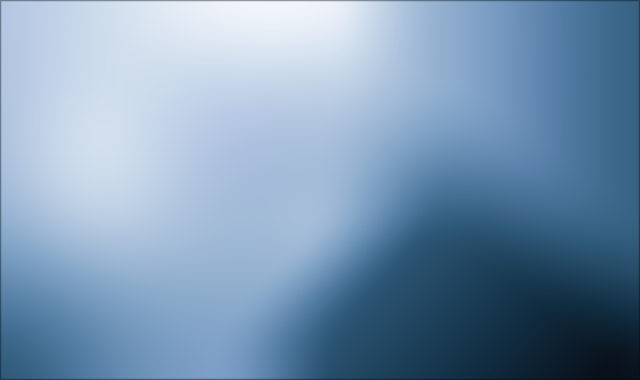
Write a WebGL 1 fragment shader that draws this background.

```glsl
precision highp float;
// Soft out-of-focus blue backdrop: pale glows at upper left, a dark mound at
// lower right. A single tone field is built from gaussian glows and soft
// edges, then coloured through a blue ramp and closed by a faint hairline.

uniform vec2 u_resolution;

// Layout is in units of canvas height, origin at the lower left.
const float ASPECT = 1.684;
const float FRAME_WIDTH = 0.0033;
const float FRAME_STRENGTH = 0.4;

// Tones
const float SKY_LIGHT = 0.72;
const float SKY_DEEP = 0.37;
const float TOP_GLOW = 0.24;
const float LEFT_GLOW = 0.15;
const float CORNER_SHADE = 0.30;
const float FLOOR_SHADE = 0.08;
const float MOUND_TONE = 0.365;
const float MOUND_MIN = 0.065;
const vec2 MOUND_SLOPE = vec2(-0.335, 0.319);

// Mound shape
const vec2 MOUND_PEAK = vec2(1.096, 0.452);
const float MOUND_TOP = 0.59;
const float SIDE_SOFTNESS = 0.18;
const float TOP_SOFTNESS = 0.245;

// Colour ramp, dark to light
const vec3 INK = vec3(0.03, 0.055, 0.09);
const vec3 NAVY = vec3(0.065, 0.18, 0.26);
const vec3 TEAL = vec3(0.175, 0.34, 0.46);
const vec3 STEEL = vec3(0.315, 0.48, 0.63);
const vec3 SKY = vec3(0.49, 0.63, 0.765);
const vec3 MIST = vec3(0.66, 0.75, 0.855);
const vec3 PALE = vec3(0.825, 0.88, 0.933);
const vec3 WHITE = vec3(0.95, 0.957, 0.985);
const vec3 FRAME = vec3(0.02, 0.04, 0.06);
const vec3 LAVENDER_TINT = vec3(0.007, -0.003, 0.016);

float glow(vec2 p, vec2 centre, vec2 radius) {
  vec2 d = (p - centre) / radius;
  return exp(-dot(d, d));
}

float ramp(float a, float b, float t) {
  return clamp((t - a) / (b - a), 0.0, 1.0);
}

// Light sky with its glows and shaded lower left corner
float skyTone(vec2 p) {
  float tone = mix(SKY_LIGHT, SKY_DEEP, smoothstep(1.02, 1.77, p.x));
  float topEdge = 1.0 - smoothstep(0.87, 1.17, p.x);
  tone += TOP_GLOW * topEdge * glow(p, vec2(0.724, 1.02), vec2(0.588, 0.281));
  tone += LEFT_GLOW * glow(p, vec2(0.252, 0.572), vec2(0.241, 0.27));
  tone += 0.02 * glow(p, vec2(0.811, 0.408), vec2(0.12));
  tone -= CORNER_SHADE * glow(p, vec2(-0.044, -0.053), vec2(0.351, 0.395));
  return tone - FLOOR_SHADE * (1.0 - smoothstep(0.0, 0.452, p.y));
}

// Coverage of the mound: a curved left flank and a sloping right shoulder
float moundMask(vec2 p) {
  float flank = mix(0.72, 1.0, smoothstep(0.06, 0.48, p.y));
  float side = smoothstep(-SIDE_SOFTNESS, SIDE_SOFTNESS, p.x - flank);
  float run = p.x - 1.228;
  float shoulder = MOUND_TOP - 0.43 * (run + sqrt(run * run + 0.01));
  return side * smoothstep(-TOP_SOFTNESS, TOP_SOFTNESS, shoulder - p.y);
}

vec3 toneColour(float t) {
  vec3 c = mix(INK, NAVY, ramp(0.055, 0.18, t));
  c = mix(c, TEAL, ramp(0.18, 0.34, t));
  c = mix(c, STEEL, ramp(0.34, 0.48, t));
  c = mix(c, SKY, ramp(0.48, 0.63, t));
  c = mix(c, MIST, ramp(0.63, 0.75, t));
  c = mix(c, PALE, ramp(0.75, 0.88, t));
  return mix(c, WHITE, ramp(0.88, 0.957, t));
}

void main() {
  vec2 uv = gl_FragCoord.xy / u_resolution;
  vec2 p = uv * vec2(ASPECT, 1.0);

  // Tone field
  float mound = max(MOUND_TONE + dot(p - MOUND_PEAK, MOUND_SLOPE), MOUND_MIN);
  vec3 colour = toneColour(mix(skyTone(p), mound, moundMask(p)));

  // Faint violet patches
  float tint = glow(p, vec2(0.0, 0.9), vec2(0.2, 0.3))
    + glow(p, vec2(0.6, 0.66), vec2(0.2, 0.13))
    + glow(p, vec2(1.35, 0.8), vec2(0.16, 0.3))
    + glow(p, vec2(0.58, 0.03), vec2(0.2, 0.12));
  colour += LAVENDER_TINT * tint;

  // Hairline frame
  vec2 inset = min(uv, 1.0 - uv) * vec2(ASPECT, 1.0);
  float edge = min(inset.x, inset.y);
  float frame = clamp((FRAME_WIDTH - edge) * u_resolution.y + 0.5, 0.0, 1.0);
  colour = mix(colour, FRAME, frame * FRAME_STRENGTH);

  gl_FragColor = vec4(colour, 1.0);
}
```
